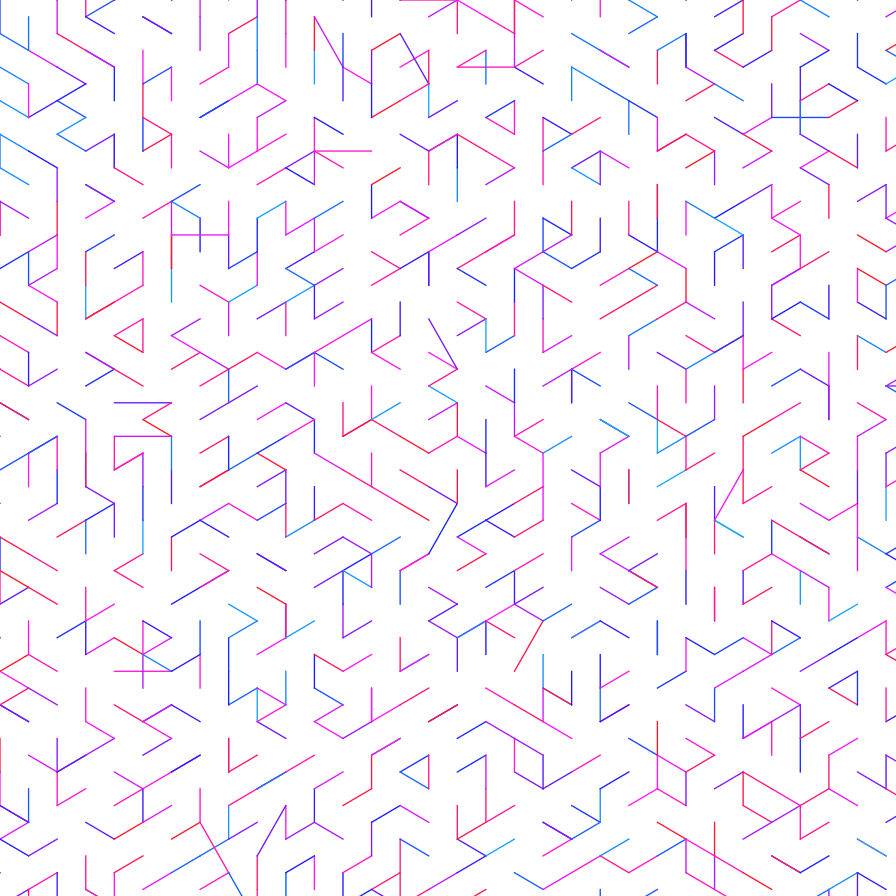
Give the GLSL for this pattern, as a Shadertoy shader.

```glsl
// Thin coloured links on a white ground, joining points of a triangular lattice.
// Every lattice point links to one hashed neighbour, or rarely to one a ring
// further out; the pixel gathers the links of all points within reach.

const vec2 LATTICE_STEP = vec2(0.0319, 0.03746); // column and row spacing
const float LINE_WIDTH = 0.0015;
const float LONG_SHARE = 0.02;                   // links that skip a ring
const float RISING_BIAS = 0.08;                  // extra links leaning right
const vec2 HUE_RANGE = vec2(0.56, 0.995);        // sky blue through violet to red
const float SATURATION = 0.91;

float hash(vec2 cell, float salt) {
    vec3 p = fract(vec3(cell.xyx + 71.0 + salt * 17.3) * vec3(0.1031, 0.1030, 0.0973));
    p += dot(p, p.yzx + 33.33);
    return fract((p.x + p.y) * p.z);
}

vec3 hueColor(float hue, float saturation) {
    vec3 pure = clamp(abs(fract(hue + vec3(0.0, 2.0, 1.0) / 3.0) * 6.0 - 3.0) - 1.0, 0.0, 1.0);
    return mix(vec3(1.0), pure, saturation);
}

// Odd columns are shifted by half a row.
vec2 latticePoint(vec2 cell, vec2 spacing) {
    return (cell + vec2(0.0, 0.5 * mod(cell.x, 2.0))) * spacing;
}

// Offset from a lattice point to the neighbour it links to.
vec2 linkOffset(vec2 cell, vec2 spacing) {
    float sector = floor(hash(cell, 1.0) * 6.0);
    float bias = hash(cell, 2.0);
    if (bias < RISING_BIAS) sector = bias < 0.5 * RISING_BIAS ? 1.0 : 4.0;
    bool isLong = hash(cell, 3.0) < LONG_SHARE;
    float angle = radians(60.0) * (sector + (isLong ? 0.5 : 0.0));
    float reach = isLong ? sqrt(3.0) : 1.0;
    return reach * vec2(sin(angle) / sin(radians(60.0)), cos(angle)) * spacing;
}

float segmentDistance(vec2 p, vec2 start, vec2 along) {
    vec2 d = p - start;
    return length(d - along * clamp(dot(d, along) / dot(along, along), 0.0, 1.0));
}

// Share of a pixel-wide box that a stroke covers.
float strokeCoverage(float dist, float width, float pixel) {
    float high = min(dist + 0.5 * pixel, 0.5 * width);
    float low = max(dist - 0.5 * pixel, -0.5 * width);
    return clamp((high - low) / pixel, 0.0, 1.0);
}

void mainImage(out vec4 fragColor, in vec2 fragCoord) {
    float pixel = 1.0 / iResolution.y;
    vec2 p = fragCoord * pixel - vec2(0.0, 1.0); // lattice hangs from the top left
    vec2 home = floor(p / LATTICE_STEP + 0.5);
    vec3 color = vec3(1.0);

    // Paint the links of all points in reach, in a fixed order.
    for (int i = -2; i <= 2; i++) {
        for (int j = -2; j <= 2; j++) {
            vec2 cell = home + vec2(i, j);
            vec2 start = latticePoint(cell, LATTICE_STEP);
            float dist = segmentDistance(p, start, linkOffset(cell, LATTICE_STEP));
            float hue = mix(HUE_RANGE.x, HUE_RANGE.y, hash(cell, 4.0));
            color = mix(color, hueColor(hue, SATURATION), strokeCoverage(dist, LINE_WIDTH, pixel));
        }
    }
    fragColor = vec4(color, 1.0);
}
```
